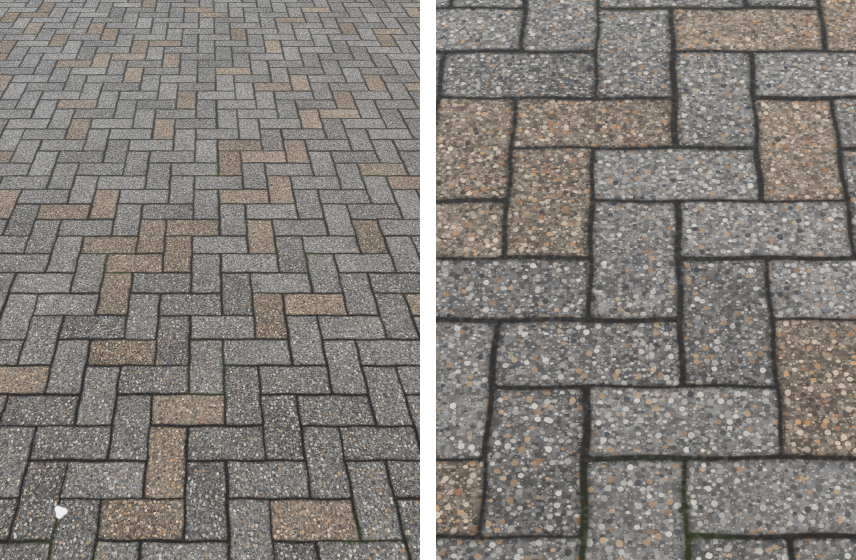
Left: the whole. Right: its middle third, enlarged.
Give the GLSL for this texture, as a Shadertoy shader.

```glsl
vec3 hash3(vec2 p) {
    vec3 q = fract(p.xyx * vec3(0.1031, 0.1030, 0.0973));
    q += dot(q, q.yxz + 33.33);
    return fract((q.xxy + q.yzz) * q.zyx);
}

// Cellular noise: random id of the nearest stone, and depth inside its rim
vec4 pebbles(vec2 p) {
    vec2 cell = floor(p);
    vec4 best = vec4(0.0, 0.0, 0.0, -9.0);
    for (int y = -1; y <= 1; y++)
    for (int x = -1; x <= 1; x++) {
        vec2 c = cell + vec2(x, y);
        vec3 h = hash3(c + 71.0);
        vec2 d = p - c - 0.15 - 0.7 * h.xy;
        d.x *= 0.8 + 0.5 * h.z;
        float depth = 0.2 + 0.32 * h.z - length(d);
        if (depth > best.w) best = vec4(hash3(c + 19.0), depth);
    }
    return best;
}

// Herringbone of 2 x 1 bricks: xy = brick id, z = signed distance, w = 1 if upright
vec4 herringbone(vec2 p) {
    vec2 cell = floor(p);
    float m = mod(cell.x + cell.y, 4.0);
    float upright = step(1.5, m);
    vec2 id = cell;
    if (m == 1.0) id.x -= 1.0;
    if (m == 3.0) id.y -= 1.0;
    vec2 halfSize = mix(vec2(1.0, 0.5), vec2(0.5, 1.0), upright);
    vec2 shift = (hash3(id + 5.0).xy - 0.5) * 0.035;
    vec2 q = abs(p - id - halfSize - shift) - halfSize + 0.075;
    float d = length(max(q, 0.0)) + min(max(q.x, q.y), 0.0) - 0.045;
    return vec4(id, d, upright);
}

vec3 stoneColor(vec3 h, float tanShare) {
    vec3 c = mix(vec3(0.62, 0.61, 0.59), vec3(0.88, 0.86, 0.83), h.y);
    if (h.x < tanShare) c = mix(vec3(0.60, 0.47, 0.37), vec3(0.80, 0.68, 0.54), h.y);
    if (h.x > 0.85) c = vec3(0.27, 0.27, 0.28) + 0.12 * h.y;
    return c;
}

vec3 paving(vec2 s) {
    // Perspective: ground coordinates in brick widths
    float depth = 1.4557 - s.y;
    vec2 g = vec2((s.x - 0.3685) / (0.0554 * depth) + 0.5, 25.16 / depth - 19.69);
    float blur = 25.16 / (depth * depth * iResolution.y);
    float far = smoothstep(0.2, 1.0, s.y);

    vec2 wobble = 0.012 * sin(g.yx * vec2(5.3, 4.7) + 2.0 * sin(g * 2.1));
    vec4 brick = herringbone(g + wobble);
    vec3 tone = hash3(brick.xy + 43.0);

    // Cement matrix with fine grit
    vec4 grit = pebbles(g * 23.0 + 7.0);
    vec3 c = vec3(0.455, 0.45, 0.44) + 0.10 * far;
    c += 0.09 * (tone.x - 0.5) + 0.22 * (grit.x - 0.5);
    c += 0.025 * sin(g.x * 1.3 + 2.0 * sin(g.y * 0.7)) * sin(g.y * 1.1 + g.x * 0.4);
    float gritMask = smoothstep(0.0, 0.15, grit.w) * step(0.5, grit.y);
    c = mix(c, stoneColor(grit.zxy, 0.18), 0.65 * gritMask);

    // Exposed aggregate, denser on some bricks
    vec4 stone = pebbles(g * 10.5 + tone.xy * 3.0);
    float edge = 0.06 + 2.0 * blur;
    float stoneMask = smoothstep(-0.02, edge, stone.w) * step(0.57 - 0.28 * tone.y, stone.z);
    vec3 aggregate = stoneColor(stone.xyz, 0.15 + 0.25 * tone.z * tone.z);
    c = mix(c, aggregate, (0.85 - 0.2 * far) * stoneMask);
    c = mix(c, c * vec3(1.06, 0.99, 0.92), step(0.82, tone.z));

    // Worn rim, then dark sandy joints
    c *= 1.0 - 0.22 * smoothstep(-0.07, 0.0, brick.z);
    vec3 joint = vec3(0.17, 0.165, 0.16) + 0.10 * far + 0.10 * grit.x * grit.y;
    float moss = smoothstep(0.5, 1.0, sin(g.x * 0.9 + 1.0) * sin(g.y * 0.6));
    joint += vec3(0.02, 0.05, -0.03) * moss;
    float w = 0.012 + 0.3 * blur;
    c = mix(c, joint, smoothstep(-w, w, brick.z));

    // Pale splash
    vec2 q = s - vec2(0.108, 0.086);
    float splash = length(q) - 0.011 - 0.002 * sin(3.0 * atan(q.y, q.x) + 1.0);
    c = mix(vec3(0.93, 0.93, 0.94), c, smoothstep(-0.002, 0.002, splash));

    // Cool sheen in the distance
    return c + vec3(0.015, 0.02, 0.03) * far * (1.0 - s.x);
}

void mainImage(out vec4 fragColor, in vec2 fragCoord) {
    vec3 sum = vec3(0.0);
    for (int i = 0; i < 4; i++) {
        vec2 offset = vec2(i % 2, i / 2) * 0.5 - 0.25;
        sum += paving((fragCoord + offset) / iResolution.y);
    }
    fragColor = vec4(clamp(sum / 4.0, 0.0, 1.0), 1.0);
}
```
